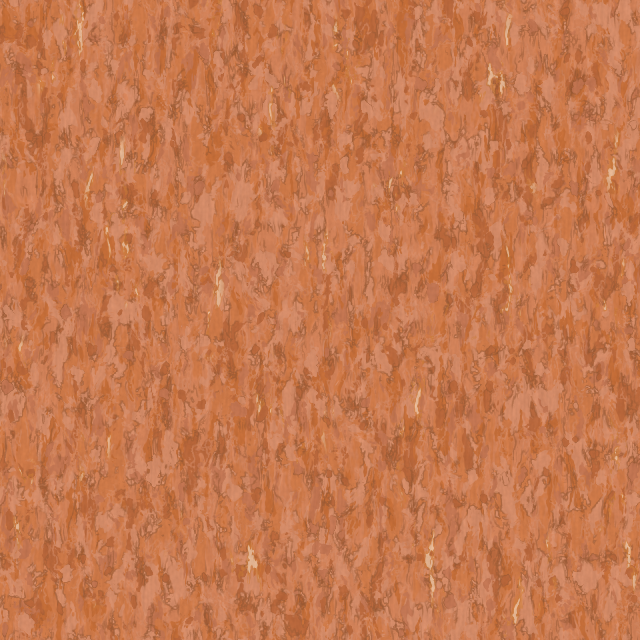
This texture is drawn by a WebGL 2 fragment shader. Its source:

```glsl
#version 300 es
precision highp float;

uniform vec2 u_resolution;
out vec4 fragColor;

const vec3 BASE = vec3(0.815, 0.502, 0.342);
const vec3 ORANGE = vec3(0.800, 0.470, 0.280);
const vec3 PALE = vec3(0.828, 0.547, 0.412);
const vec3 ROSE = vec3(0.750, 0.450, 0.315);
const vec3 RUST = vec3(0.760, 0.418, 0.208);
const vec3 BROWN = vec3(0.715, 0.395, 0.225);
const vec3 OCHRE = vec3(0.800, 0.490, 0.220);
const vec3 CREAM = vec3(0.900, 0.740, 0.620);
const vec3 LINE = vec3(0.590, 0.345, 0.200);

const vec2 CHIP_GRID = vec2(36.0, 25.0);
const float CHIP_SHARE = 0.32;
const float LINE_WIDTH = 0.0021;
const float GRAIN = 0.045;
const float MOTTLE = 0.050;

// Integer hash giving two values in 0..1
vec2 hash2(vec2 cell) {
    uvec2 q = uvec2(ivec2(cell) + 32768);
    q = q * 1664525u + 1013904223u;
    q.x += q.y * 1664525u;
    q.y += q.x * 1664525u;
    q ^= q >> 16u;
    q.x += q.y * 1664525u;
    q.y += q.x * 1664525u;
    q ^= q >> 16u;
    return vec2(q & 65535u) / 65535.0;
}

float cornerSlope(vec2 cell, vec2 offset) {
    float angle = 6.2832 * hash2(cell).x;
    return dot(vec2(cos(angle), sin(angle)), offset);
}

// Gradient noise, centred on zero
float noise(vec2 p) {
    vec2 i = floor(p), f = p - i;
    vec2 u = f * f * f * (f * (f * 6.0 - 15.0) + 10.0);
    vec2 e = vec2(0.0, 1.0);
    float low = mix(cornerSlope(i, f), cornerSlope(i + e.yx, f - e.yx), u.x);
    float high = mix(cornerSlope(i + e, f - e), cornerSlope(i + 1.0, f - 1.0), u.x);
    return mix(low, high, u.y);
}

// Octaves grow rounder as they get finer, for ragged edges
float fbm(vec2 p) {
    float sum = 0.0, gain = 1.0;
    for (int k = 0; k < 4; k++) {
        sum += gain * noise(p);
        p = p * vec2(1.75, 2.35) + 17.3;
        gain *= 0.62;
    }
    return sum;
}

// Antialiased area where the field exceeds the level
float above(float field, float level) {
    float w = fwidth(field) * 0.6 + 0.003;
    return smoothstep(level - w, level + w, field);
}

// Thin line along one level of the field
float contour(float field, float level) {
    float slope = fwidth(field) * u_resolution.y + 4.0;
    return 1.0 - smoothstep(0.0, LINE_WIDTH, abs(field - level) / slope);
}

void main() {
    vec2 uv = gl_FragCoord.xy / u_resolution.y;

    // Flowing, mostly vertical distortion
    vec2 p = uv;
    p += vec2(0.010, 0.026) * vec2(noise(uv * vec2(16.0, 6.0)), noise(uv * vec2(18.0, 9.0) + 40.0));
    p += vec2(0.006, 0.010) * vec2(noise(p * vec2(46.0, 32.0) + 9.0), noise(p * vec2(50.0, 34.0) + 70.0));
    float drift = noise(uv * vec2(12.0, 4.0) + 5.0);

    // Soft streaks and pale flakes
    float streak = fbm(p * vec2(46.0, 6.0) + 11.0);
    float flake = fbm(p * vec2(36.0, 15.0) + 90.0) - 0.15 * drift;
    vec3 color = mix(BASE, ORANGE, smoothstep(-0.10, 0.12, streak));
    color = mix(color, PALE, 0.9 * above(flake, 0.15));

    // Dull, rusty and brown patches
    float dull = fbm(p * vec2(42.0, 13.0) + 130.0);
    float rust = fbm(p * vec2(50.0, 11.0) + 210.0) + 0.22 * drift;
    float brown = fbm(p * vec2(38.0, 12.0) + 310.0) + 0.28 * drift;
    color = mix(color, ROSE, 0.85 * above(dull, 0.36));
    color = mix(color, RUST, 0.9 * above(rust, 0.35));
    color = mix(color, BROWN, 0.9 * above(brown, 0.38));

    // Broken outlines around the flakes and patches
    float broken = smoothstep(-0.12, 0.22, noise(uv * vec2(48.0, 26.0) + 60.0));
    color = mix(color, LINE, 0.60 * broken * contour(flake, 0.15));
    color = mix(color, LINE, 0.50 * broken * contour(streak, -0.18));
    color = mix(color, LINE, 0.45 * broken * contour(brown, 0.38));
    color = mix(color, PALE, 0.55 * (1.0 - broken) * contour(dull, 0.10));

    // Scattered rounded chips with darker rims
    vec2 g = p * CHIP_GRID;
    float ragged = 0.5 * noise(uv * vec2(105.0, 80.0)) + 0.3 * noise(uv * 190.0 + 3.0);
    for (int k = 0; k < 9; k++) {
        vec2 cell = floor(g) + vec2(k % 3, k / 3) - 1.0;
        vec2 place = hash2(cell + 500.0), kind = hash2(cell + 900.0);
        float radius = mix(0.16, 0.44, place.x * kind.y);
        float d = length(g - cell - 0.2 - 0.6 * place.yx) - radius + ragged * radius * 1.6;
        float present = step(kind.x, CHIP_SHARE);
        vec3 tint = kind.y < 0.45 ? BROWN : (kind.y < 0.7 ? ROSE : PALE);
        color = mix(color, tint, 0.9 * present * (1.0 - smoothstep(-0.03, 0.03, d)));
        color = mix(color, LINE, 0.55 * present * broken * (1.0 - smoothstep(0.0, 0.07, abs(d))));
    }

    // Rare ochre and cream slivers
    float sliver = fbm(p * vec2(60.0, 12.0) + 420.0);
    float region = smoothstep(0.12, 0.3, noise(uv * vec2(13.0, 5.0) + 33.0));
    color = mix(color, OCHRE, 0.55 * region * above(sliver, 0.36));
    color = mix(color, CREAM, 0.85 * region * above(sliver, 0.54));

    // Fine vertical fibre and mottling
    float fibre = noise(uv * vec2(230.0, 30.0)) + 0.7 * noise(uv * vec2(210.0, 170.0) + 8.0);
    float mottle = fbm(p * vec2(95.0, 34.0) + 520.0);
    color *= 1.0 + GRAIN * fibre + MOTTLE * mottle * vec3(0.7, 1.0, 1.3);
    fragColor = vec4(color, 1.0);
}
```
